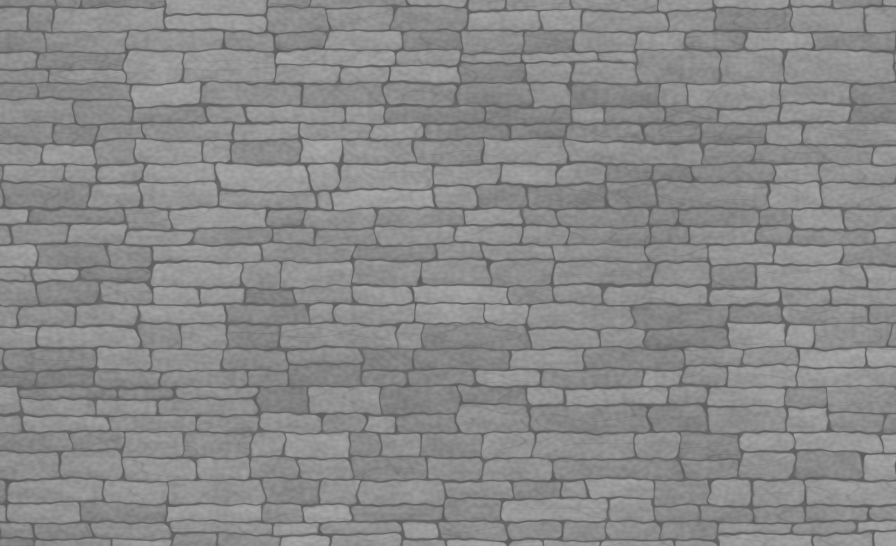
Write a WebGL 2 fragment shader that draws this texture.

```glsl
#version 300 es
precision highp float;

uniform vec2 u_resolution;
out vec4 fragColor;

const float BAND_HEIGHT = 0.081;
const float SEGMENT_WIDTH = 0.36;
const float STONE_WIDTH = 0.128;
const float UNBOUNDED = 10000.0;

float hash(vec2 p) {
    vec3 q = fract(vec3(p.xyx) * vec3(0.1031, 0.1030, 0.0973));
    q += dot(q, q.yzx + 33.33);
    return fract((q.x + q.y) * q.z);
}

vec2 gradientAt(vec2 cell) {
    float angle = 6.28318 * hash(cell + 17.0);
    return vec2(cos(angle), sin(angle));
}

float gradientNoise(vec2 p) {
    vec2 i = floor(p), f = p - i;
    vec2 u = f * f * f * (f * (f * 6.0 - 15.0) + 10.0);
    vec2 e = vec2(1.0, 0.0);
    float bottom = mix(dot(gradientAt(i), f), dot(gradientAt(i + e), f - e), u.x);
    float top = mix(dot(gradientAt(i + e.yx), f - e.yx), dot(gradientAt(i + 1.0), f - 1.0), u.x);
    return mix(bottom, top, u.y);
}

float fractalNoise(vec2 p) {
    float sum = 0.0, amplitude = 1.0;
    for (int i = 0; i < 3; i++) {
        sum += amplitude * gradientNoise(p);
        p = p * 2.03 + 11.7;
        amplitude *= 0.55;
    }
    return sum;
}

// Joint position; the outermost joints stay fixed
float joint(float i, float count, float jitter, float seed) {
    float inside = step(0.5, i) * step(i, count - 0.5);
    return i + inside * jitter * (hash(vec2(i, seed)) - 0.5);
}

// Jittered interval around x: index, lower end, upper end
vec3 interval(float x, float count, float jitter, float seed) {
    float i = clamp(floor(x), 0.0, count - 1.0);
    if (x < joint(i, count, jitter, seed)) i -= 1.0;
    else if (x >= joint(i + 1.0, count, jitter, seed)) i += 1.0;
    i = clamp(i, 0.0, count - 1.0);
    return vec3(i, joint(i, count, jitter, seed), joint(i + 1.0, count, jitter, seed));
}

float roundedBox(vec2 p, vec2 halfSize, float radius) {
    vec2 q = abs(p) - halfSize + radius;
    return length(max(q, 0.0)) + min(max(q.x, q.y), 0.0) - radius;
}

// Nested layout: bands, segments, layers, stones; returns lower and upper corners
vec4 stoneBounds(vec2 p, out float id) {
    vec3 band = interval(p.y / BAND_HEIGHT, UNBOUNDED, 0.4, 3.0);
    vec3 segment = interval(p.x / SEGMENT_WIDTH + hash(vec2(band.x, 5.0)), UNBOUNDED, 0.7, band.x + 20.0);
    float shift = hash(vec2(band.x, 5.0));
    vec2 spanX = (segment.yz - shift) * SEGMENT_WIDTH;
    vec2 spanY = band.yz * BAND_HEIGHT;

    float seed = band.x * 37.0 + segment.x * 11.0;
    float height = spanY.y - spanY.x;
    float layers = clamp(floor(height / 0.034 + 0.4 * hash(vec2(seed, 7.0)) - 0.15 + 0.3), 2.0, 3.0);
    vec3 layer = interval((p.y - spanY.x) / height * layers, layers, 0.55, seed + 1.0);

    float width = spanX.y - spanX.x;
    float stoneSeed = seed + 101.0 * layer.x + 0.5;
    float count = max(1.0, floor(width / STONE_WIDTH + 1.5 * hash(vec2(stoneSeed, 9.0)) - 0.1));
    vec3 stone = interval((p.x - spanX.x) / width * count, count, 0.8, stoneSeed);

    id = stoneSeed + 3.7 * stone.x;
    vec2 y = spanY.x + layer.yz / layers * height;
    vec2 x = spanX.x + stone.yz / count * width;
    return vec4(x.x, y.x, x.y, y.y);
}

// Distance to a slightly skewed, chipped stone
float stoneDistance(vec2 local, vec2 halfSize, float id) {
    vec2 skew = vec2(hash(vec2(id, 1.0)), hash(vec2(id, 2.0))) - 0.5;
    vec2 tilted = local + skew * vec2(0.28, 0.035) * local.yx;
    float gap = mix(0.0008, 0.0024, hash(vec2(id, 3.0)));
    float radius = min(mix(0.003, 0.010, hash(vec2(id, 4.0))), 0.8 * halfSize.y);
    float body = roundedBox(tilted, halfSize - gap, radius);
    return max(body, roundedBox(local, halfSize - 0.001, 0.002));
}

float stoneTone(vec2 p, float height, float id) {
    float tone = 0.563 + 0.085 * (hash(vec2(id, 6.0)) - 0.5);
    tone += 0.05 * gradientNoise(p * 2.6);
    tone += 0.042 * fractalNoise(p * vec2(17.0, 42.0) + id);
    tone += 0.055 * gradientNoise(p * vec2(95.0, 130.0));
    float crack = 1.0 - smoothstep(0.0, 0.05, abs(gradientNoise(p * vec2(9.0, 30.0) + id * 1.3)));
    tone -= 0.035 * crack * step(0.65, hash(vec2(id, 8.0)));
    return tone + 0.014 * height;
}

void main() {
    vec2 p = gl_FragCoord.xy / u_resolution.y + vec2(4.0, 1.0);
    vec2 warp = vec2(0.010 * gradientNoise(p * vec2(12.0, 28.0)), 0.007 * gradientNoise(p * vec2(9.0, 13.0) + 40.0));
    warp += 0.0035 * vec2(gradientNoise(p * 55.0), gradientNoise(p * 48.0 + 70.0));

    float id;
    vec4 bounds = stoneBounds(p + warp, id);
    vec2 halfSize = 0.5 * (bounds.zw - bounds.xy);
    vec2 local = p + warp - 0.5 * (bounds.xy + bounds.zw);
    float d = stoneDistance(local, halfSize, id);

    // Soft worn rims over dark joints
    float blur = max(0.0017, 0.6 / u_resolution.y);
    float mortar = 0.385 + 0.05 * gradientNoise(p * 40.0);
    float stone = stoneTone(p, local.y / halfSize.y, id) - 0.025 * smoothstep(-0.005, 0.0, d);
    float tone = mix(stone, mortar, smoothstep(-blur, blur, d));
    fragColor = vec4(vec3(tone), 1.0);
}
```
